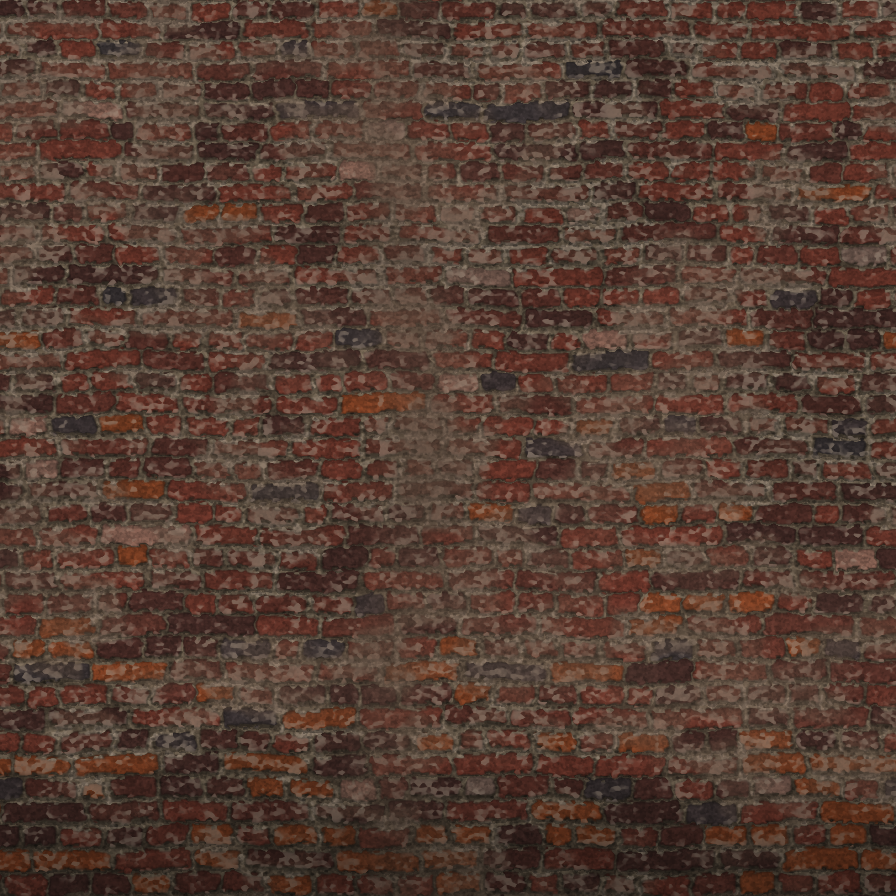
Reproduce this texture procedurally as a three.js fragment shader.

```glsl
// Old weathered brick wall: 41 wavy courses alternating long and short bricks.
// Each brick is a rounded box with jittered ends; smooth cellular noise roughens
// the edges and adds grit, lime bloom, dust and grime.
varying vec2 vUv;

const float COURSES = 41.0;
const float COURSE_SQUEEZE = 0.10;   // courses get thinner toward the top
const float LONG_BRICKS = 12.0;
const float SHORT_BRICKS = 21.0;
const float END_JITTER = 0.42;       // share of a brick length
const float JOINT = 0.0052;          // mortar width
const float CORNER = 0.0042;
const float ROUGHNESS = 0.0058;
const float SOFTNESS = 0.0013;

const vec3 BRICK_DARK = vec3(0.23, 0.145, 0.13);
const vec3 BRICK_RED = vec3(0.37, 0.185, 0.145);
const vec3 BRICK_BROWN = vec3(0.36, 0.25, 0.20);
const vec3 BRICK_ORANGE = vec3(0.47, 0.235, 0.12);
const vec3 BRICK_SLATE = vec3(0.19, 0.18, 0.185);
const vec3 MORTAR_DARK = vec3(0.27, 0.23, 0.185);
const vec3 MORTAR_MID = vec3(0.41, 0.36, 0.295);
const vec3 LIME = vec3(0.57, 0.51, 0.45);
const vec3 DUST = vec3(0.33, 0.26, 0.215);

float hash(vec2 p) {
  return fract(sin(dot(p, vec2(127.1, 311.7))) * 43758.55);
}

// Cellular noise: x = distance to the nearest point, y = smoothly blended cell value
vec2 cells(vec2 p) {
  vec2 base = floor(p);
  float nearest = 2.0;
  float total = 0.0;
  float weights = 0.0;
  for (int j = -1; j <= 1; j++) {
    for (int i = -1; i <= 1; i++) {
      vec2 c = base + vec2(float(i), float(j));
      vec2 d = c + vec2(hash(c), hash(c + 57.3)) - p;
      float d2 = dot(d, d);
      float w = exp(-7.0 * d2);
      nearest = min(nearest, d2);
      total += w * hash(c + 19.7);
      weights += w;
    }
  }
  return vec2(sqrt(nearest), total / weights);
}

float roundedBox(vec2 p, vec2 halfSize, float r) {
  vec2 q = abs(p) - halfSize + r;
  return length(max(q, 0.0)) + min(max(q.x, q.y), 0.0) - r;
}

float brickEnd(float id, float row, float count) {
  return id + END_JITTER * hash(vec2(mod(id, count), row + 7.0));
}

void main() {
  // Noise layers, from fine to broad
  float grain = cells(vUv * 420.0).y;
  float grit = cells(vUv * vec2(170.0, 230.0) + 11.0).y;
  vec2 chips = cells(vUv * vec2(75.0, 100.0) + 23.0);
  float blotch = cells(vUv * vec2(22.0, 34.0) + 41.0).y;
  float patches = cells(vUv * vec2(6.0, 9.0) + 5.0).y;

  // Courses with a slow wander
  vec2 p = vUv + ROUGHNESS * (vec2(chips.y, grit) - 0.5);
  p.y += 0.0016 * sin(p.x * 18.85 + 4.0 * p.y) + 0.001 * sin(p.x * 43.98 + 31.0 * p.y);
  float level = COURSES * (p.y - COURSE_SQUEEZE * p.y * (1.0 - p.y));
  float row = floor(level);
  float count = mod(row, 2.0) > 0.5 ? LONG_BRICKS : SHORT_BRICKS;

  // Brick between two jittered ends
  float along = p.x * count + hash(vec2(row, 3.0));
  float id = floor(along);
  if (along < brickEnd(id, row, count)) id -= 1.0;
  float left = brickEnd(id, row, count);
  float right = brickEnd(id + 1.0, row, count);
  vec2 key = vec2(mod(id, count), row);
  float pick = hash(key + 0.37);
  float tone = hash(key + 5.1);
  float worn = hash(key + 9.4);

  vec2 local = vec2((along - 0.5 * (left + right)) / count, (level - row - 0.5) / COURSES);
  local.y += 0.0016 * (tone - 0.5) + 0.05 * (worn - 0.5) * local.x;
  vec2 halfSize = 0.5 * vec2((right - left) / count, 1.0 / COURSES) - 0.5 * JOINT;
  halfSize -= vec2(0.0012, 0.0018) * worn * worn;
  float edge = roundedBox(local, halfSize, CORNER) + 0.0035 * (blotch - 0.5);
  float brickMask = 1.0 - smoothstep(-SOFTNESS, SOFTNESS, edge);

  // Brick colours, orange ones mostly in the lower half
  vec3 brick = mix(BRICK_DARK, BRICK_RED, smoothstep(0.0, 0.75, tone));
  brick = mix(brick, BRICK_BROWN, 0.65 * smoothstep(0.35, 0.75, blotch) * worn);
  float orangeShare = mix(0.24, 0.05, smoothstep(0.05, 0.6, vUv.y));
  brick = mix(brick, BRICK_ORANGE, 0.8 * step(pick, orangeShare));
  brick = mix(brick, BRICK_SLATE, 0.85 * step(0.95, pick));
  brick = mix(brick, LIME, 0.45 * step(0.9, pick) * step(pick, 0.925));
  brick *= 0.72 + 0.3 * grit + 0.26 * grain;
  brick *= 1.0 - 0.22 * smoothstep(-0.003, 0.0, edge);

  // Lime bloom on worn bricks
  float bloom = smoothstep(0.58, 0.85, 0.5 * grit + 0.3 * chips.y + 0.2 * blotch + 0.18 * worn);
  brick = mix(brick, LIME, 0.6 * bloom);

  // Mortar, paler higher up, shadowed beneath each brick
  float pale = 0.55 * grit + 0.45 * blotch + 0.18 * (vUv.y - 0.5);
  vec3 mortar = mix(MORTAR_DARK, MORTAR_MID, smoothstep(0.2, 0.6, pale));
  mortar = mix(mortar, LIME, 0.75 * smoothstep(0.55, 0.8, pale));
  float shade = 1.0 - smoothstep(0.0, 0.003, roundedBox(local + vec2(0.0, 0.0022), halfSize, CORNER));
  mortar *= (0.8 + 0.35 * grain) * (1.0 - 0.28 * shade);
  mortar *= 1.0 - 0.3 * (1.0 - smoothstep(0.08, 0.25, chips.x));

  // Dust: smeared patches and a faded upright band
  vec3 color = mix(mortar, brick, brickMask);
  float band = exp(-pow((vUv.x - 0.45 + 0.02 * sin(vUv.y * 9.0)) / 0.045, 2.0));
  float smear = 0.45 * smoothstep(0.45, 0.8, 0.5 * patches + 0.5 * blotch) + 0.38 * band;
  color = mix(color, DUST * (0.75 + 0.3 * grit + 0.2 * grain), min(smear, 0.7));

  // Broad tone and grime toward the ground
  color *= 0.93 + 0.16 * patches;
  color *= mix(0.66, 1.0, smoothstep(0.0, 0.2, vUv.y + 0.04 * (blotch - 0.5)));
  gl_FragColor = vec4(color, 1.0);
}
```
